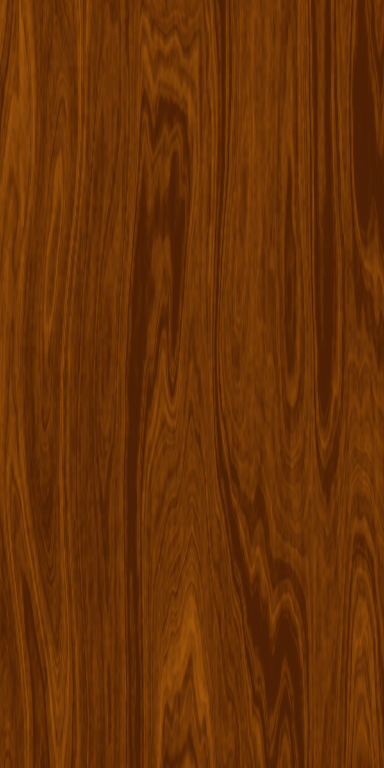
Write a WebGL 2 fragment shader that draws this texture.

```glsl
#version 300 es
precision highp float;
// Dark polished wood: long upright grain with stretched loops, fine veins and fibres.

uniform vec2 u_resolution;
out vec4 fragColor;

const vec3 DARK_WOOD = vec3(0.24, 0.08, 0.005);
const vec3 LIGHT_WOOD = vec3(0.66, 0.355, 0.04);

// Integer hash of a lattice cell, 0 to 1
float hash(ivec2 cell, int seed) {
    uvec2 c = uvec2(cell);
    uint h = c.x * 1597334677u ^ c.y * 3812015801u ^ uint(seed) * 2798796415u;
    h = (h ^ (h >> 16)) * 2146121005u;
    h = (h ^ (h >> 15)) * 2221713035u;
    h ^= h >> 16;
    return float(h >> 8) / 16777216.0;
}

// Smooth value noise, 0 to 1
float noise(vec2 p, int seed) {
    ivec2 i = ivec2(floor(p));
    vec2 f = fract(p);
    f = f * f * f * (f * (f * 6.0 - 15.0) + 10.0);
    float low = mix(hash(i, seed), hash(i + ivec2(1, 0), seed), f.x);
    float high = mix(hash(i + ivec2(0, 1), seed), hash(i + ivec2(1, 1), seed), f.x);
    return mix(low, high, f.y);
}

// Noise along one axis, fading to its mean where it is too fine to resolve
float bands(float x, float footprint, int seed) {
    float n = noise(vec2(x, 0.5), seed);
    return mix(n, 0.5, smoothstep(0.7, 2.0, footprint));
}

// Growth field whose contours are the grain lines
float growth(vec2 p) {
    p.x += 0.06 * (noise(p * vec2(2.0, 1.1), 1) - 0.5);
    float h = 1.1 * p.x;
    h += noise(p * vec2(5.6, 0.42) + 3.3, 2);
    h += 0.42 * noise(p * vec2(13.0, 0.7) + 7.1, 3);
    h += 0.09 * noise(p * vec2(32.0, 1.8), 4);
    h += 0.018 * noise(p * vec2(80.0, 9.0), 5);
    return h;
}

// Broad to narrow colour bands, centred on zero
float ringTone(float h, float slope) {
    float tone = 0.0;
    float freq = 9.5;
    float weight = 0.40;
    for (int i = 0; i < 4; i++) {
        tone += weight * (bands(h * freq, slope * freq, 10 + i) - 0.5);
        freq *= 2.5;
        weight *= 0.93;
    }
    return tone;
}

// Thin sharp lines that follow the grain
float veins(float h, float slope, float freq, int seed) {
    return smoothstep(0.74, 0.90, bands(h * freq, slope * freq, seed));
}

// Long upright threads, short fibres and dark pores
float fibreTone(vec2 p) {
    float thread = noise(p * vec2(105.0, 1.3), 19) - 0.5;
    float fibre = noise(p * vec2(150.0, 13.0), 20) - 0.5;
    float fleck = noise(p * vec2(215.0, 55.0), 21) - 0.5;
    float pore = smoothstep(0.72, 0.95, noise(p * vec2(150.0, 13.0), 22));
    return 0.13 * thread + 0.12 * fibre + 0.13 * fleck - 0.07 * pore;
}

// Eases the deepest tones towards a floor
float liftShadows(float tone) {
    float level = 0.15;
    return level + 0.5 * (tone - level + sqrt((tone - level) * (tone - level) + 0.006));
}

void main() {
    vec2 p = gl_FragCoord.xy / u_resolution.x;
    float h = growth(p);
    float slope = length(vec2(dFdx(h), dFdy(h)));

    float tone = 0.465 + ringTone(h, slope);
    tone -= 0.20 * veins(h, slope, 33.0, 30);
    tone += 0.34 * veins(h, slope, 17.0, 31);
    tone += 0.16 * (noise(p * vec2(3.0, 0.6) + 5.7, 32) - 0.5);
    tone += fibreTone(p);

    float shade = min(liftShadows(tone), 1.05);
    fragColor = vec4(mix(DARK_WOOD, LIGHT_WOOD, shade), 1.0);
}
```
